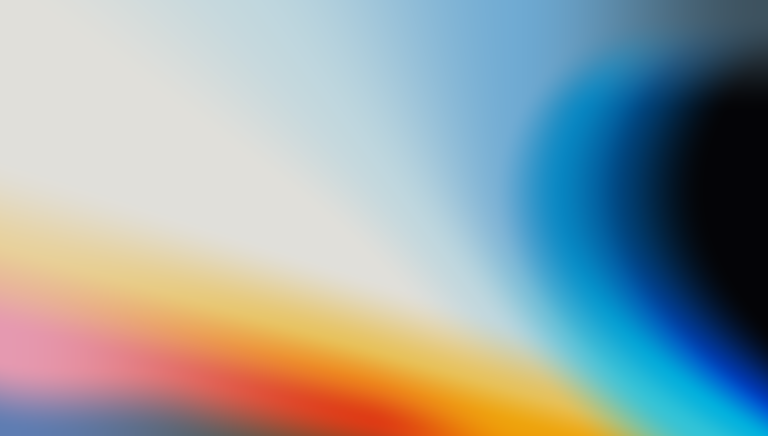
This background is drawn by a WebGL 1 fragment shader. Its source:

```glsl
precision highp float;
// A soft blurred gradient: a pale sky cooling to blue on the right, a warm
// band rising from the lower left, and a dark disc-like shadow with a cyan rim.
// Each layer is a colour ramp over a curved coordinate, blended in turn.

uniform vec2 u_resolution;

#define WARM_HEIGHT 0.447   // height of the yellow line at the left side
#define WARM_SLOPE 0.5      // fall of the yellow line to the right
#define WARM_DEPTH 0.215    // distance from yellow down to the hot core
#define RIM_X 0.727         // leftmost point of the dark shape
#define RIM_Y 0.562         // height of that point
#define RIM_BEND 0.85       // curvature of the rim
#define HALO_X 0.675        // where the blue halo is strongest

const vec3 CREAM = vec3(0.88, 0.875, 0.855);
const vec3 PALE = vec3(0.745, 0.84, 0.87);
const vec3 SMOKE = vec3(0.24, 0.32, 0.37);
const vec3 BLACK = vec3(0.016, 0.016, 0.026);

// Halo coordinate: 0 on the pale contour, 1 on the blue contour.
float haloCoord(vec2 p) {
  float paleX = 0.325 + 0.43 * (1.0 - p.y);
  float sag = max(0.6 - p.y, 0.0);
  float blueX = HALO_X + 0.64 * sag * sag;
  return (p.x - paleX) / (blueX - paleX);
}

// Warm coordinate: 0 on the yellow line, 1 in the hot core, 2 in the dusk.
float warmCoord(vec2 p) {
  float line = WARM_HEIGHT - WARM_SLOPE * p.x;
  return (line - p.y) / (WARM_DEPTH - 0.07 * p.x);
}

// Yellow, orange, hot and dusk tones, shifting from pink to red to amber.
vec3 warmColor(float x, float s) {
  float across = smoothstep(0.0, 0.5, x);
  float amber = smoothstep(0.48, 0.68, x);
  vec3 yellow = mix(vec3(0.91, 0.815, 0.595), vec3(0.91, 0.75, 0.32), across);
  vec3 orange = mix(vec3(0.91, 0.72, 0.6), vec3(0.935, 0.54, 0.11), across);
  orange = mix(orange, vec3(0.935, 0.65, 0.06), amber);
  vec3 hot = mix(vec3(0.9, 0.6, 0.69), vec3(0.87, 0.23, 0.08), across);
  hot = mix(hot, vec3(0.935, 0.58, 0.0), amber);
  vec3 dusk = mix(vec3(0.37, 0.49, 0.7), vec3(0.33, 0.29, 0.16), across);

  vec3 color = mix(yellow, orange, smoothstep(0.0, 0.5, s));
  color = mix(color, hot, smoothstep(0.35, 0.95, s));
  float duskStart = mix(1.25, 0.92, smoothstep(0.0, 0.25, x));
  return mix(color, dusk, smoothstep(duskStart, duskStart + 0.75, s));
}

// Cyan rim, royal blue, then black, more vivid toward the bottom.
vec3 shadowColor(float d, float low) {
  vec3 cyan = mix(vec3(0.03, 0.53, 0.765), vec3(0.0, 0.69, 0.87), low);
  vec3 royal = mix(vec3(0.0, 0.305, 0.56), vec3(0.0, 0.25, 0.82), low);
  vec3 color = mix(cyan, royal, smoothstep(-0.01, 0.09, d));
  return mix(color, BLACK, smoothstep(0.045, 0.195, d));
}

void main() {
  vec2 p = gl_FragCoord.xy / u_resolution;
  float low = smoothstep(0.5, 0.05, p.y);
  float halo = haloCoord(p);
  float warm = warmCoord(p);

  // Pale sky
  vec3 color = mix(CREAM, PALE, smoothstep(-0.9, 0.2, halo));

  // Warm band
  color = mix(color, warmColor(p.x, warm), smoothstep(-0.9, 0.2, warm));

  // Blue halo, and smoke in the upper right
  vec3 blue = mix(vec3(0.43, 0.665, 0.825), vec3(0.2, 0.765, 0.84), low);
  color = mix(color, blue, smoothstep(0.0, 1.1, halo));
  float smoke = smoothstep(0.66, 1.0, p.x) * smoothstep(0.45, 0.8, p.y);
  color = mix(color, SMOKE, smoke);

  // Dark shape, dissolving at its top
  float rise = p.y - RIM_Y;
  float d = p.x - RIM_X - RIM_BEND * rise * rise;
  float cover = smoothstep(-0.085, 0.01, d) * smoothstep(0.97, 0.74, p.y);
  color = mix(color, shadowColor(d, low), cover);

  gl_FragColor = vec4(color, 1.0);
}
```
